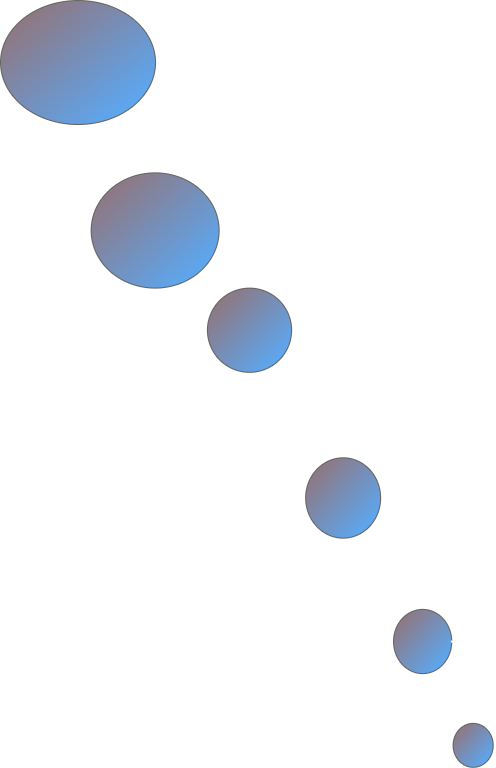
This background is drawn by a WebGL 2 fragment shader. Its source:

```glsl
#version 300 es
precision highp float;

#define PAPER vec3(1.0)
#define WARM vec3(0.60, 0.43, 0.42)
#define BLUE vec3(0.36, 0.655, 0.945)
#define RIM vec3(0.40, 0.40, 0.39)
#define RIM_WIDTH 0.0014
#define GRADIENT_END 0.85
#define NICK_CENTER vec2(0.5885, 0.1647)
#define NICK_RADIUS 0.0014

uniform vec2 u_resolution;
out vec4 fragColor;

// Center (xy) and radii (zw), in units of canvas height
const vec4 BUBBLES[6] = vec4[6](
    vec4(0.1016, 0.9186, 0.1016, 0.0814),
    vec4(0.2020, 0.6999, 0.0840, 0.0757),
    vec4(0.3249, 0.5700, 0.0555, 0.0555),
    vec4(0.4468, 0.3516, 0.0495, 0.0530),
    vec4(0.5503, 0.1647, 0.0386, 0.0425),
    vec4(0.6161, 0.0295, 0.0268, 0.0293)
);

// First-order signed distance to an ellipse
float ellipseDistance(vec2 p, vec2 radii) {
    float level = length(p / radii);
    float slope = length(p / (radii * radii));
    return level * (level - 1.0) / max(slope, 1e-4);
}

// Share of a pixel lying inside an edge
float coverage(float dist, float pixel) {
    return clamp(0.5 - dist / pixel, 0.0, 1.0);
}

// Diagonal blend across the bubble's bounding box
vec3 bubbleFill(vec2 local) {
    float t = 0.5 + 0.25 * (local.x - local.y);
    return mix(WARM, BLUE, clamp(t / GRADIENT_END, 0.0, 1.0));
}

void main() {
    vec2 p = gl_FragCoord.xy / u_resolution.y;
    float pixel = 1.0 / u_resolution.y;
    vec3 color = PAPER;

    // Rim first, then the fill inset by the rim width
    for (int i = 0; i < 6; i++) {
        vec2 offset = p - BUBBLES[i].xy;
        vec2 radii = BUBBLES[i].zw;
        float dist = ellipseDistance(offset, radii);
        color = mix(color, RIM, coverage(dist, pixel));
        color = mix(color, bubbleFill(offset / radii), coverage(dist + RIM_WIDTH, pixel));
    }

    // Small gap in one rim
    float nick = length(p - NICK_CENTER) - NICK_RADIUS;
    color = mix(color, PAPER, coverage(nick, pixel));

    fragColor = vec4(color, 1.0);
}
```
